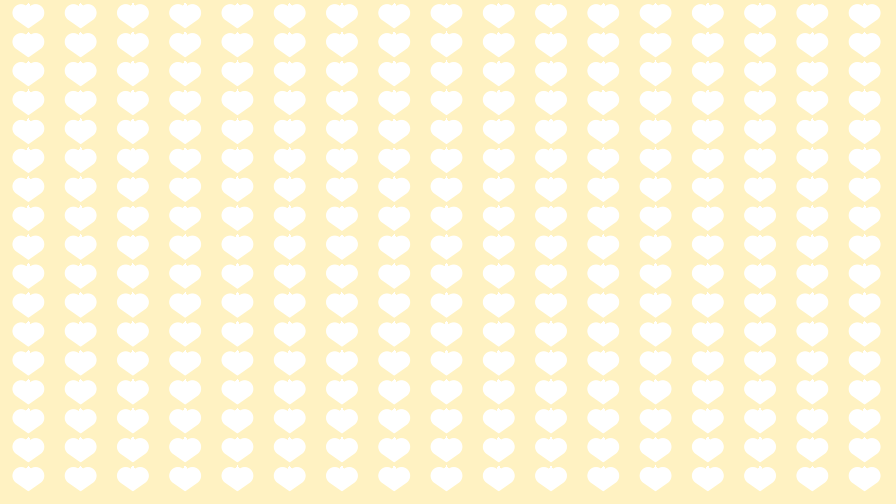
Write a Shadertoy shader that draws this pattern.

```glsl
// Rows and columns of plump white hearts on a pale cream ground.
// Each point is folded into its nearest grid cell, then shaded by the signed
// distance to a heart: a round lobe joined to a small round tip, mirrored.

const vec3 CREAM = vec3(1.0, 0.95, 0.76);
const vec3 WHITE = vec3(1.0);

// Grid layout, in canvas heights
const vec2 GRID_COUNT = vec2(17.0, 17.0);
const vec2 GRID_PITCH = vec2(0.1037, 0.0574);
const vec2 TOP_LEFT_CENTER = vec2(0.0563, 0.9678);

// Heart proportions, in canvas heights
const vec2 LOBE_CENTER = vec2(0.01435, 0.0067);
const float LOBE_RADIUS = 0.01725;
const vec2 TIP_CENTER = vec2(0.0, -0.0216);
const float TIP_RADIUS = 0.0023;

// Offset from the nearest cell center; rows count downward and stop at the last
vec2 repeatGrid(vec2 p, vec2 firstCenter, vec2 pitch, vec2 count) {
    vec2 stride = pitch * vec2(1.0, -1.0);
    vec2 cell = clamp(round((p - firstCenter) / stride), vec2(0.0), count - 1.0);
    return p - firstCenter - cell * stride;
}

// Signed distance to a heart whose sides are tangent to both lobe and tip
float heartDistance(vec2 p, vec2 lobe, float lobeRadius, vec2 tip, float tipRadius) {
    p.x = abs(p.x);
    vec2 spine = lobe - tip;
    vec2 axis = normalize(spine);
    float sinTaper = (lobeRadius - tipRadius) / length(spine);
    float cosTaper = sqrt(1.0 - sinTaper * sinTaper);

    // Frame of the slanted side: outward normal and upward tangent
    vec2 normal = cosTaper * vec2(axis.y, -axis.x) - sinTaper * axis;
    vec2 tangent = vec2(-normal.y, normal.x);
    float along = dot(p - tip, tangent);

    if (along < 0.0) return length(p - tip) - tipRadius;
    if (along > dot(spine, tangent)) return length(p - lobe) - lobeRadius;
    return dot(p - tip, normal) - tipRadius;
}

// Coverage of a shape with an edge about one pixel wide
float coverage(float signedDistance, float pixel) {
    return 1.0 - smoothstep(-0.6 * pixel, 0.6 * pixel, signedDistance);
}

void mainImage(out vec4 fragColor, in vec2 fragCoord) {
    float pixel = 1.0 / iResolution.y;
    vec2 p = fragCoord * pixel;

    vec2 local = repeatGrid(p, TOP_LEFT_CENTER, GRID_PITCH, GRID_COUNT);
    float heart = heartDistance(local, LOBE_CENTER, LOBE_RADIUS, TIP_CENTER, TIP_RADIUS);

    fragColor = vec4(mix(CREAM, WHITE, coverage(heart, pixel)), 1.0);
}
```
